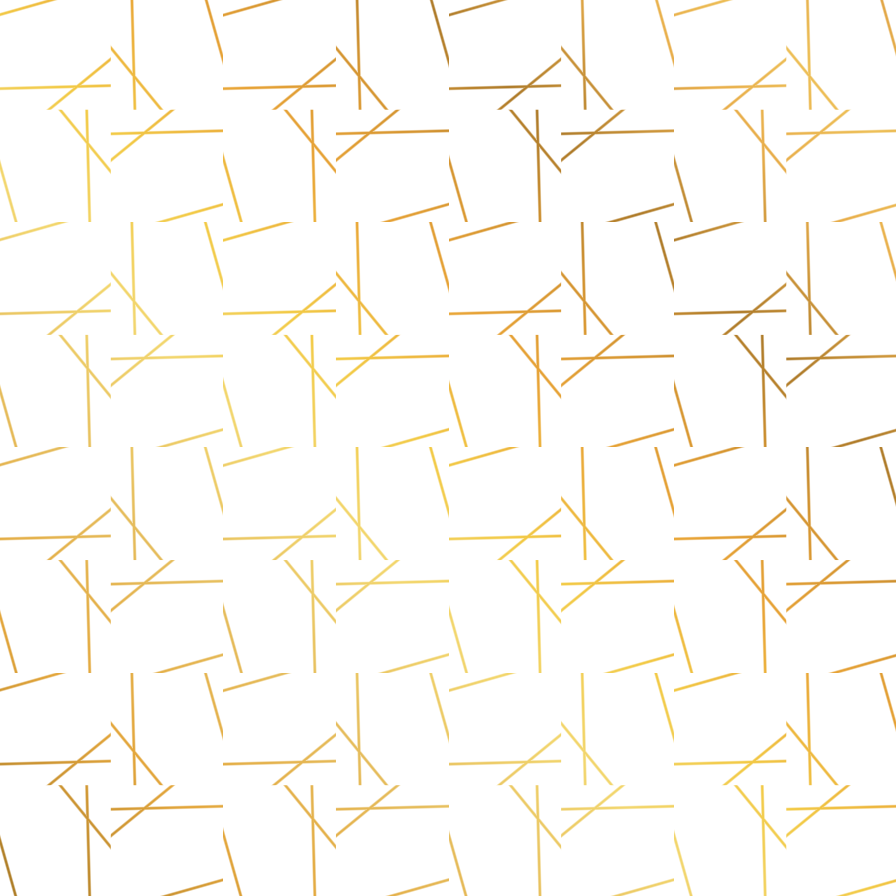
Give the GLSL for this pattern, as a WebGL 1 fragment shader.

```glsl
precision highp float;

uniform vec2 u_resolution;

// Distance to the endless line through a and b
float lineDistance(vec2 p, vec2 a, vec2 b) {
  vec2 along = normalize(b - a);
  return abs(dot(p - a, vec2(-along.y, along.x)));
}

float ramp(float from, float to, float v) {
  return clamp((v - from) / (to - from), 0.0, 1.0);
}

// Metallic sheen, running from the lower left to the upper right
vec3 goldFoil(float v) {
  vec3 c = vec3(0.68, 0.49, 0.15);
  c = mix(c, vec3(0.89, 0.65, 0.23), ramp(0.03, 0.31, v));
  c = mix(c, vec3(0.90, 0.74, 0.36), ramp(0.31, 0.57, v));
  c = mix(c, vec3(0.95, 0.84, 0.43), ramp(0.57, 0.80, v));
  c = mix(c, vec3(0.95, 0.79, 0.27), ramp(0.80, 0.98, v));
  c = mix(c, vec3(0.91, 0.64, 0.21), ramp(0.98, 1.17, v));
  c = mix(c, vec3(0.83, 0.58, 0.19), ramp(1.17, 1.33, v));
  c = mix(c, vec3(0.68, 0.48, 0.16), ramp(1.33, 1.47, v));
  c = mix(c, vec3(0.91, 0.68, 0.29), ramp(1.47, 1.69, v));
  c = mix(c, vec3(0.93, 0.75, 0.34), ramp(1.69, 1.83, v));
  return mix(c, vec3(0.88, 0.64, 0.27), ramp(1.83, 2.0, v));
}

// Three strokes cut off by the upper left quadrant of a tile
float quadrantStrokes(vec2 s, float pixel) {
  float d = lineDistance(s, vec2(-1.0, 0.187), vec2(0.0, 0.214));
  d = min(d, lineDistance(s, vec2(-0.55, 0.0), vec2(0.0, 0.45)));
  d = min(d, lineDistance(s, vec2(-1.0, 0.84), vec2(-0.435, 1.0)));
  float stroke = 1.0 - smoothstep(0.0118 - pixel, 0.0118 + pixel, d);
  vec2 inside = clamp(0.5 + vec2(-s.x, s.y) / pixel, 0.0, 1.0);
  return stroke * inside.x * inside.y;
}

void main() {
  vec2 p = gl_FragCoord.xy / u_resolution;
  float period = 0.2513;
  float pixel = 2.0 / (period * min(u_resolution.x, u_resolution.y));

  // Tile coordinates from -1 to 1
  vec2 s = fract((p + 0.002) / period) * 2.0 - 1.0;

  // Quarter turns fill the four quadrants
  float ink = 0.0;
  for (int i = 0; i < 4; i++) {
    ink = max(ink, quadrantStrokes(s, pixel));
    s = vec2(-s.y, s.x);
  }

  gl_FragColor = vec4(mix(vec3(1.0), goldFoil(p.x + p.y), ink), 1.0);
}
```
